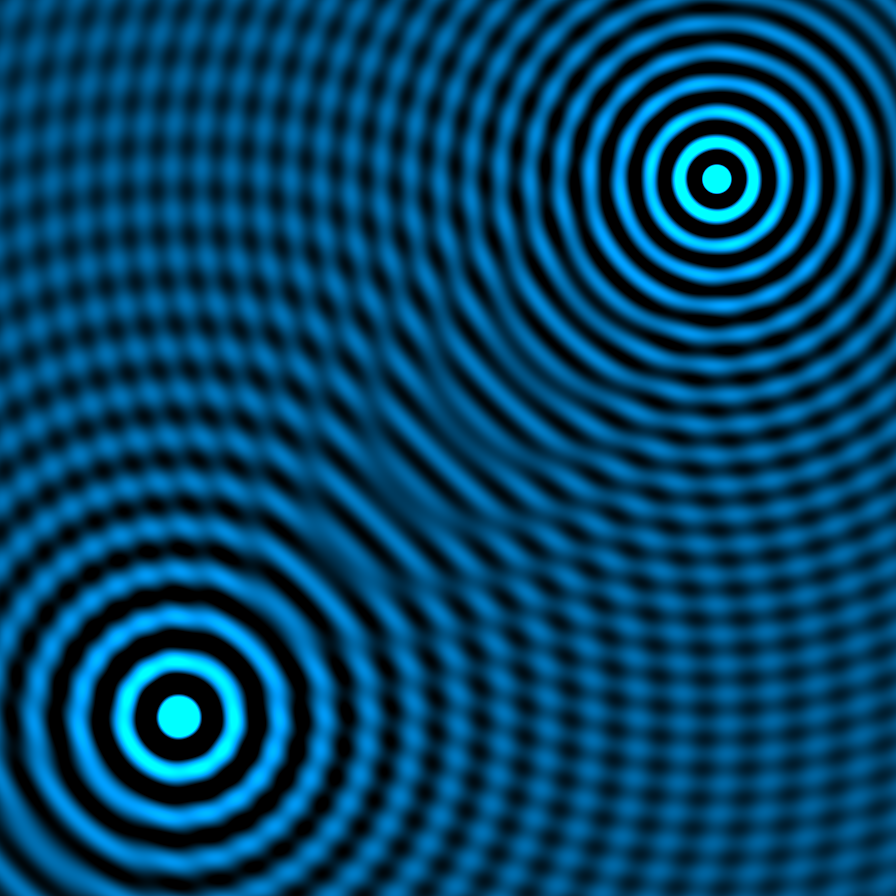
Write a Shadertoy shader that draws this background.

```glsl
#define LOW_SOURCE vec2(0.2, 0.2)
#define HIGH_SOURCE vec2(0.8, 0.8)
#define LOW_FREQUENCY 20.0
#define HIGH_FREQUENCY 30.0
#define WAVE_STRENGTH 0.188
#define WATER_BLUE vec3(0.0, 0.25, 0.4)

const float TAU = 6.2831853;

// Circular wave whose height falls off with distance from its source
float ripple(vec2 point, vec2 source, float frequency) {
    float radius = max(distance(point, source), 1e-4);
    return WAVE_STRENGTH * sin(TAU * frequency * radius) / radius;
}

void mainImage(out vec4 fragColor, in vec2 fragCoord) {
    // Centered square coordinates, 0 to 1 along the shorter side
    float side = min(iResolution.x, iResolution.y);
    vec2 point = (fragCoord - 0.5 * iResolution.xy) / side + 0.5;

    // Interference of both waves
    float height = ripple(point, LOW_SOURCE, LOW_FREQUENCY)
                 + ripple(point, HIGH_SOURCE, HIGH_FREQUENCY);

    // Crests brighten toward cyan, troughs sink to black
    vec3 color = WATER_BLUE * (1.0 + height);
    fragColor = vec4(clamp(color, 0.0, 1.0), 1.0);
}
```
